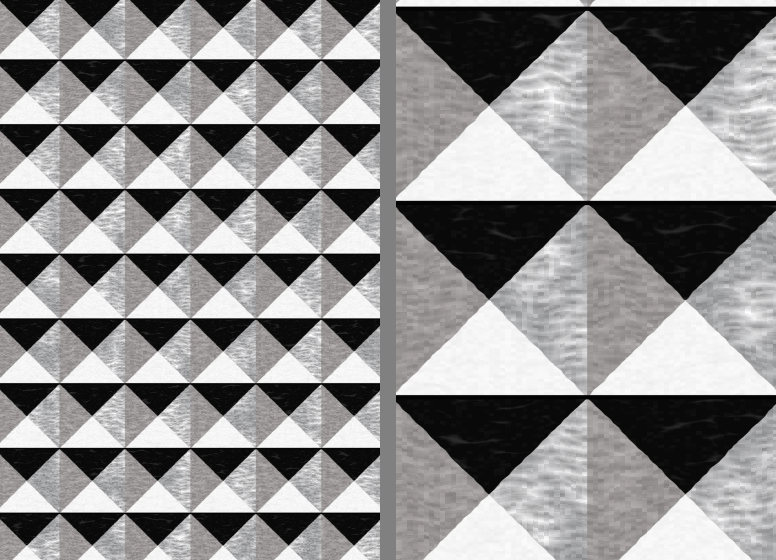
Left: the whole. Right: its middle third, enlarged.
Reproduce this pattern procedurally as a WebGL 2 fragment shader.

```glsl
#version 300 es
precision highp float;
// Woven rug of square tiles, each cut by its diagonals into four triangles:
// black above, white below, warm grey left and brushed silver right.
// Stretched cellular noise makes the yarn; broad noise wears the silver.

uniform vec2 u_resolution;
out vec4 outColor;

const vec2 REPEATS = vec2(5.806, 8.649);    // tiles across and up the canvas
const vec2 ORIGIN = vec2(0.909, 0.721);     // part of a tile cut off at lower left
const vec2 YARN_SCALE = vec2(6.0, 23.0);    // fibres per tile
const vec2 GRAIN_SCALE = vec2(36.0, 54.0);  // fine specks per tile
const vec2 WEAR_SCALE = vec2(2.3, 1.9);     // worn patches per tile
const float LINE_HALF = 0.011;              // half width of the row line, in tiles
const float EDGE_FRAY = 0.014;              // yarn wobble of the diagonals

const vec3 BLACK = vec3(0.035);
const vec3 LINE_BLACK = vec3(0.012);
const vec3 WHITE = vec3(0.965);
const vec3 WARM_GREY = vec3(0.612, 0.595, 0.592);
const vec3 SILVER_DULL = vec3(0.635, 0.637, 0.642);
const vec3 SILVER_BRIGHT = vec3(0.79, 0.79, 0.795);

vec2 hash2(vec2 p) {
  vec2 k = vec2(dot(p, vec2(127.1, 311.7)), dot(p, vec2(269.5, 183.3)));
  return fract(sin(k) * 43758.55);
}

// Distance to the nearest scattered point, about 0 to 1.
float cellular(vec2 p) {
  vec2 cell = floor(p);
  vec2 local = fract(p);
  float nearest = 8.0;
  for (int y = -1; y <= 1; y++) {
    for (int x = -1; x <= 1; x++) {
      vec2 neighbour = vec2(x, y);
      vec2 delta = neighbour + hash2(cell + neighbour) - local;
      nearest = min(nearest, dot(delta, delta));
    }
  }
  return sqrt(nearest);
}

// Smooth step one pixel wide on either side of zero.
float cover(float d, float pixel) {
  return smoothstep(-pixel, pixel, d);
}

void main() {
  vec2 uv = gl_FragCoord.xy / u_resolution;
  vec2 p = uv * REPEATS - ORIGIN;
  vec2 q = fract(p) - 0.5;
  vec2 pixels = REPEATS / u_resolution;
  float pixel = 0.75 * max(pixels.x, pixels.y);

  // Yarn: wavy rows of long fibres, with fine grain on top
  float wave = 0.012 * sin(p.x * 9.0 + 2.0 * sin(p.y * 3.1))
             + 0.006 * sin(p.x * 23.0 + p.y * 7.0);
  vec2 woven = p + vec2(0.0, wave);
  float yarn = cellular(woven * YARN_SCALE) - 0.45;
  float grain = hash2(floor(woven * GRAIN_SCALE)).x - 0.5;

  // Wear: broad patches, with a different sheen in each tile
  vec2 tile = floor(p);
  float sheen = hash2(tile + 17.0).x - 0.5;
  float patchNoise = 1.0 - cellular(p * WEAR_SCALE + 5.3);
  float wear = smoothstep(0.2, 0.85, patchNoise + 0.3 * sheen);

  // Triangle colours
  vec3 black = BLACK + 0.11 * smoothstep(0.15, 0.5, yarn)
             + 0.08 * max(grain - 0.15, 0.0);
  vec3 white = WHITE - 0.05 * max(yarn, 0.0) + 0.03 * grain;
  vec3 warm = WARM_GREY + 0.13 * yarn + 0.09 * grain;
  vec3 silver = mix(SILVER_DULL, SILVER_BRIGHT, wear)
              + (0.16 + 0.22 * wear) * yarn + 0.12 * grain;

  // Two diagonals split the tile; the seam between the greys is upright
  float fray = EDGE_FRAY * yarn;
  float aboveRising = cover((q.y - q.x + fray) * 0.7071, pixel);
  float aboveFalling = cover((q.y + q.x + fray) * 0.7071, pixel);
  float sides = aboveRising + aboveFalling - 2.0 * aboveRising * aboveFalling;
  float rightHalf = cover(0.25 - abs(fract(q.x + 0.25) - 0.5), pixel);
  vec3 grey = mix(warm, silver, rightHalf);
  vec3 color = mix(mix(white, black, cover(q.y, pixel)), grey, sides);

  // Dark line between the rows of tiles
  float rowDistance = 0.5 - abs(q.y);
  color = mix(color, LINE_BLACK, cover(LINE_HALF - rowDistance, pixel));

  outColor = vec4(clamp(color, 0.0, 1.0), 1.0);
}
```
